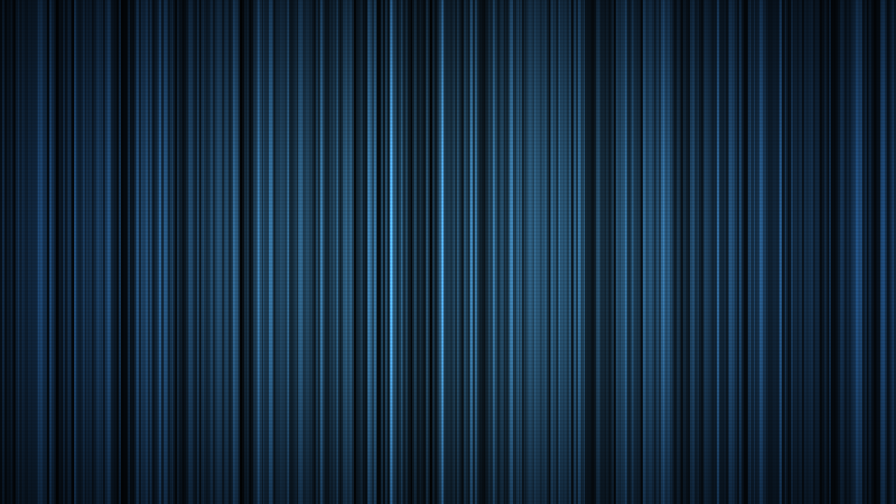
This background is drawn by a WebGL 2 fragment shader. Its source:

```glsl
#version 300 es
precision highp float;

#define FINE_STRIPES 400.0
#define WIDE_STRIPES 290.0
#define SOFT_BANDS 44.0
#define CONTRAST 1.45
#define GAIN 0.98
#define FALLOFF vec2(1.6, 2.7)
#define WEAVE_ROWS 144.0
#define WEAVE_DEPTH 0.05
#define CENTER_TINT vec3(0.31, 0.65, 0.89)
#define EDGE_TINT vec3(0.20, 0.50, 0.82)
#define BASE_COLOR vec3(0.010, 0.015, 0.021)

uniform vec2 u_resolution;
out vec4 fragColor;

const float TAU = 6.2831853;
const int SAMPLES = 6;
const int ACCENTS = 16;

// Accent lines and glows: position, half width, strength
const vec3 accents[ACCENTS] = vec3[](
    vec3(0.042, 0.0013, 0.22), vec3(0.150, 0.0070, 0.09),
    vec3(0.179, 0.0013, 0.25), vec3(0.272, 0.0100, -0.08),
    vec3(0.343, 0.0080, 0.05), vec3(0.372, 0.0013, 0.22),
    vec3(0.437, 0.0015, 0.50), vec3(0.470, 0.0120, -0.07),
    vec3(0.494, 0.0013, 0.34), vec3(0.547, 0.0130, 0.05),
    vec3(0.564, 0.0013, 0.32), vec3(0.620, 0.0020, 0.25),
    vec3(0.641, 0.0080, -0.08), vec3(0.697, 0.0013, 0.24),
    vec3(0.764, 0.0100, -0.08), vec3(0.791, 0.0040, 0.24));

float hash(float n) {
    n = fract(n * 0.1031);
    n *= n + 33.33;
    n *= n + n;
    return fract(n);
}

float smoothNoise(float x) {
    float cell = floor(x);
    float t = smoothstep(0.0, 1.0, x - cell);
    return mix(hash(cell), hash(cell + 1.0), t);
}

// Brightness of the curtain of stripes at a horizontal position
float stripes(float x) {
    float fine = hash(floor(x * FINE_STRIPES) + 17.0);
    float wide = hash(floor(x * WIDE_STRIPES) + 613.0);
    float soft = smoothNoise(x * SOFT_BANDS + 1201.0);
    float light = pow(0.52 * fine + 0.36 * wide + 0.12 * soft, CONTRAST);
    for (int i = 0; i < ACCENTS; i++) {
        float d = (x - accents[i].x) / accents[i].y;
        light += accents[i].z * exp(-d * d);
    }
    return max(light, 0.0);
}

void main() {
    vec2 uv = gl_FragCoord.xy / u_resolution;
    vec2 pixel = 1.0 / u_resolution;

    // Average across the pixel so that thin stripes stay smooth
    float light = 0.0;
    for (int i = 0; i < SAMPLES; i++) {
        float offset = (float(i) + 0.5) / float(SAMPLES) - 0.5;
        light += stripes(uv.x + offset * pixel.x);
    }
    light /= float(SAMPLES);

    // Broad central glow, bluer towards the sides
    vec2 fromCenter = uv - 0.5;
    float glow = exp(-dot(fromCenter * fromCenter, FALLOFF));
    float sideways = smoothstep(0.12, 0.50, length(fromCenter * vec2(1.0, 0.6)));
    vec3 tint = mix(CENTER_TINT, EDGE_TINT, sideways);

    // Faint woven rows, faded when too fine for the pixel grid
    float visible = 1.0 - smoothstep(0.5, 0.8, WEAVE_ROWS * pixel.y);
    float weave = 1.0 + WEAVE_DEPTH * visible * sin(TAU * WEAVE_ROWS * uv.y);

    vec3 color = BASE_COLOR * glow + tint * light * glow * weave * GAIN;
    fragColor = vec4(color, 1.0);
}
```
